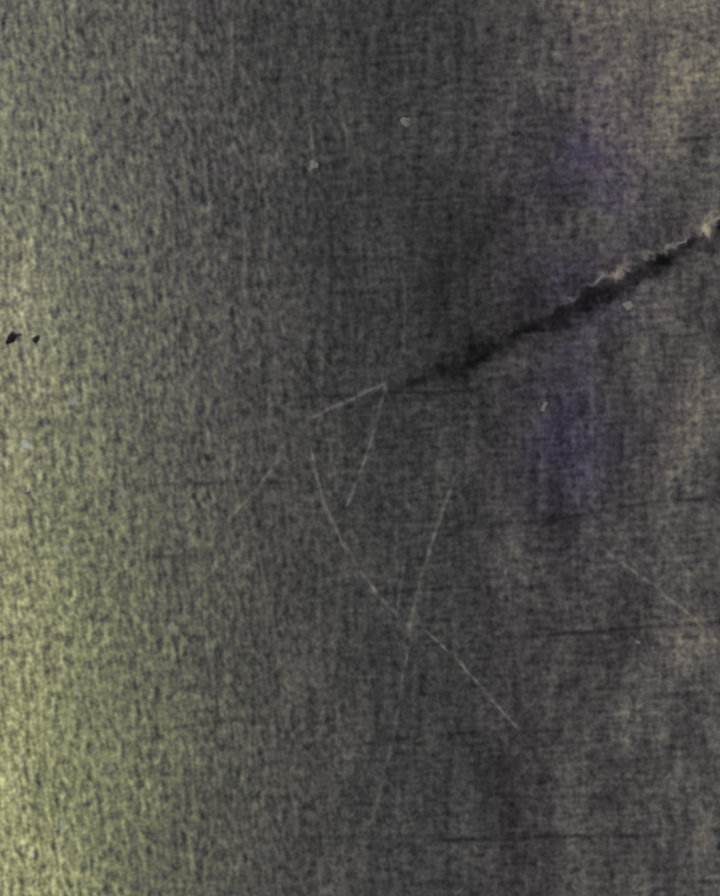
Give the GLSL for this texture, as a WebGL 1 fragment shader.

```glsl
precision highp float;
// Smooth old tree bark: olive light on the left, dark wrinkled middle, violet-grey right side.
uniform vec2 u_resolution;

vec2 hash2(vec2 p) {
  vec3 q = fract(p.xyx * vec3(0.1031, 0.1030, 0.0973));
  q += dot(q, q.yzx + 33.33);
  return fract((q.xx + q.yz) * q.zy);
}

float corner(vec2 i, vec2 f, vec2 e) { return dot(hash2(i + e) * 2.0 - 1.0, f - e); }

float noise(vec2 p) {
  vec2 i = floor(p), f = fract(p), e = vec2(1.0, 0.0);
  vec2 w = f * f * f * (f * (f * 6.0 - 15.0) + 10.0);
  return mix(mix(corner(i, f, e.yy), corner(i, f, e.xy), w.x),
             mix(corner(i, f, e.yx), corner(i, f, e.xx), w.x), w.y);
}

float fbm(vec2 p) {
  float sum = 0.0, amp = 1.0;
  for (int i = 0; i < 4; i++) {
    sum += amp * noise(p);
    p = p * 2.03 + 17.7;
    amp *= 0.6;
  }
  return sum;
}

float bell(float x, float width) { return exp(-x * x / (width * width)); }

// Soft line from a to b, bowed sideways and fading at both ends.
float bowedLine(vec2 p, vec2 a, vec2 b, float bend, float width) {
  vec2 d = normalize(b - a);
  float t = dot(p - a, d) / length(b - a);
  float side = dot(p - a, vec2(-d.y, d.x)) - bend * 4.0 * t * (1.0 - t);
  return bell(side, width) * smoothstep(0.0, 0.2, t) * smoothstep(1.0, 0.8, t);
}

float blob(vec2 p, vec2 center, float radius, float soft) {
  return 1.0 - smoothstep(radius - soft, radius + soft, length(p - center));
}

// Brightness of the rounded trunk before any detail.
float trunkTone(vec2 p) {
  float left = exp(-pow(p.x / 0.22, 1.4)), right = smoothstep(0.52, 0.8, p.x);
  float tone = 0.226 + 0.29 * left + 0.08 * right;
  tone += left * (0.07 * smoothstep(0.55, 0.15, p.y) - 0.08 * smoothstep(0.55, 1.0, p.y));
  tone += 0.10 * smoothstep(0.7, 1.0, p.y) * smoothstep(0.45, 0.7, p.x);
  return tone - 0.03 * exp(-dot(p - vec2(0.5, 0.68), p - vec2(0.5, 0.68)) / 0.022);
}

// Fibres run upright on the left and across in the middle, with specks all over.
float grain(vec2 p) {
  float upright = noise(vec2(p.x + p.y * 0.15, p.y) * vec2(170.0, 75.0));
  float across = noise(vec2(p.x, p.y - p.x * 0.06) * vec2(48.0, 170.0));
  float speck = noise(p * 105.0 + 40.0) + 0.8 * noise(p * 210.0);
  return mix(upright, across, smoothstep(0.2, 0.5, p.x) * 0.6) + 0.75 * speck;
}

// Long, nearly level wrinkles at scattered heights, broken by noise.
float wrinkles(vec2 p) {
  float sum = 0.0;
  p.y += 0.006 * noise(p * 13.0) + 0.002 * noise(p * 60.0);
  for (int i = 0; i < 16; i++) {
    vec2 r = hash2(vec2(float(i) * 7.3 + 2.0, 5.1)), s = hash2(vec2(float(i) * 3.7, 19.4));
    vec2 mid = vec2(0.2 + 0.6 * r.x, (float(i) + r.y) / 16.0);
    vec2 arm = vec2(0.07 + 0.12 * s.x, 0.003 + 0.03 * s.y * mid.x);
    sum += bowedLine(p, mid - arm, mid + arm, 0.004, 0.0028) * (0.3 + 0.7 * s.x);
  }
  return sum * clamp(0.6 + 1.5 * noise(p * 24.0), 0.0, 1.0);
}

float scratches(vec2 p) {
  p += 0.003 * noise(p * 40.0);
  float s = bowedLine(p, vec2(0.341, 0.55), vec2(0.482, 0.28), -0.035, 0.0026);
  s += bowedLine(p, vec2(0.45, 0.32), vec2(0.6, 0.16), 0.004, 0.002);
  s += bowedLine(p, vec2(0.515, 0.485), vec2(0.448, 0.26), -0.006, 0.0026);
  s += 0.6 * bowedLine(p, vec2(0.46, 0.33), vec2(0.405, 0.05), 0.008, 0.0026);
  s += 0.8 * bowedLine(p, vec2(0.436, 0.6), vec2(0.37, 0.4), 0.008, 0.0022);
  s += 0.9 * bowedLine(p, vec2(0.32, 0.5), vec2(0.245, 0.41), 0.003, 0.0024);
  s += bowedLine(p, vec2(0.33, 0.525), vec2(0.45, 0.582), 0.0, 0.0026);
  s += bowedLine(p, vec2(0.66, 0.395), vec2(0.85, 0.23), 0.01, 0.0022);
  for (int i = 0; i < 16; i++) {
    vec2 r = hash2(vec2(float(i) * 5.9, 61.0)), q = hash2(vec2(31.0, float(i) * 8.3));
    vec2 top = vec2(0.15 + 0.5 * r.x, 0.2 + 0.8 * r.y);
    s += 0.5 * bowedLine(p, top, top - vec2(0.03 * q.x - 0.01, 0.05 + 0.1 * q.y), 0.004, 0.002);
  }
  return s;
}

// Small pale lichen spots, one per chosen cell.
float lichen(vec2 p, float soft) {
  vec2 cell = floor(p * 19.0), r = hash2(cell + 9.0), q = hash2(cell + 71.0);
  float chosen = step(q.x, mix(0.22, 0.03, smoothstep(0.05, 0.25, p.x)));
  p += 0.009 * vec2(noise(p * 130.0), noise(p * 130.0 + 8.0));
  return chosen * blob(p, (cell + 0.25 + 0.5 * r) / 19.0, 0.002 + 0.004 * q.y, soft);
}

void main() {
  vec2 p = gl_FragCoord.xy / u_resolution.y;
  float rightSide = smoothstep(0.48, 0.64, p.x);
  float blotch = fbm(p * vec2(15.0, 10.0) + 3.0), hair = noise(p * vec2(105.0, 13.0) + blotch);
  // Tone: trunk light, blotches, fibres and lines
  float tone = trunkTone(p) + blotch * mix(0.045, 0.12, rightSide);
  tone *= 1.0 + 0.46 * grain(p) + 0.26 * hair;
  tone += 0.12 * scratches(p) * (0.7 + 1.2 * noise(p * 80.0));
  tone *= 1.0 - 0.34 * min(wrinkles(p), 1.0);
  // Diagonal fold: broken dark groove under a pale ridge
  float along = p.x - 0.345, reach = smoothstep(0.0, 0.2, along);
  float fold = p.y - 0.531 - along * (0.36 + 0.25 * along) - 0.02 * fbm(p * 26.0);
  float groove = bell(fold + 0.004, 0.004 + 0.009 * reach) * reach;
  tone *= 1.0 - groove * clamp(0.5 + 0.8 * noise(p * 40.0), 0.0, 0.85);
  float ridge = bell(fold - 0.009, 0.005) * smoothstep(0.24, 0.34, along);
  tone += 0.28 * ridge * clamp(0.45 + 1.8 * noise(p * 50.0), 0.0, 1.0);
  // Dark nicks near the left edge
  vec2 q = p + 0.012 * vec2(noise(p * 90.0), noise(p * 90.0 + 5.0));
  float nick = blob(q, vec2(0.013, 0.622), 0.006, 0.003) + blob(q, vec2(0.04, 0.619), 0.005, 0.003);
  tone = max(tone * (1.0 - 0.75 * nick), 0.07);
  // Colour: warm olive in the light, violet stains on the right
  vec3 color = tone * vec3(1.0, 0.99, mix(0.99, 0.82, smoothstep(0.24, 0.55, tone)));
  float mossy = smoothstep(0.45, 0.0, p.x) * smoothstep(0.8, 0.1, p.y);
  color *= mix(vec3(1.0), vec3(0.99, 1.01, 0.9), mossy);
  float violet = bell(p.x - 0.645, 0.06) * smoothstep(0.3, 0.5, p.y) * smoothstep(1.0, 0.8, p.y);
  color *= mix(vec3(1.0), vec3(0.97, 0.92, 1.18), violet * clamp(0.4 + fbm(p * 9.0), 0.0, 1.0));
  color *= mix(vec3(1.0), vec3(1.02, 0.985, 1.0), rightSide);
  vec3 pale = mix(vec3(0.5, 0.51, 0.46), vec3(0.7, 0.74, 0.74), smoothstep(0.12, 0.0, p.x));
  color = mix(color, pale, 0.65 * lichen(p, max(0.002, 1.0 / u_resolution.y)));
  gl_FragColor = vec4(clamp(color, 0.0, 1.0), 1.0);
}
```
